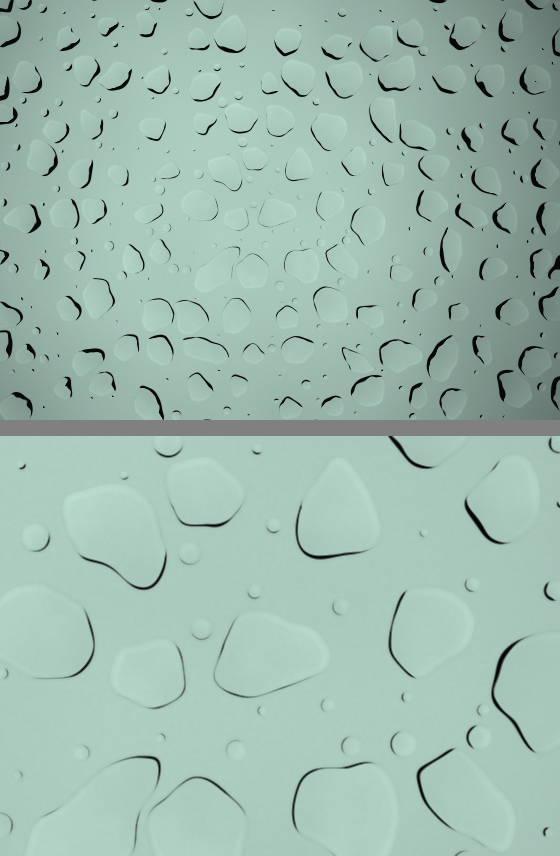
Top: the whole. Bottom: its middle third, enlarged.
Reproduce this texture procedurally as a Shadertoy shader.

```glsl
const vec3  TINT = vec3(0.845, 1.0, 0.94);      // pale sea green
const vec3  RIM_COLOR = vec3(0.022, 0.032, 0.03);
const vec2  GLOW_CENTER = vec2(0.55, 0.50);
const vec2  RIM_CENTER = vec2(0.60, 0.45);      // dark rims face this point
const float GLOW_PEAK = 0.805;
const float GLOW_FALLOFF = 0.43;
const float DROP_CELL = 0.108;
const float DROP_GAP = 0.006;
const float DOT_CELL = 0.062;
const float RIM_THIN = 0.0011;
const float RIM_THICK = 0.0105;

vec2 hash2(vec2 p) {
    vec3 q = fract(p.xyx * vec3(0.1031, 0.1030, 0.0973));
    q += dot(q, q.yzx + 33.33);
    return fract((q.xx + q.yz) * q.zy);
}

float noise(vec2 p) {
    vec2 i = floor(p), f = fract(p);
    f = f * f * (3.0 - 2.0 * f);
    return mix(mix(hash2(i).x, hash2(i + vec2(1, 0)).x, f.x),
               mix(hash2(i + vec2(0, 1)).x, hash2(i + vec2(1, 1)).x, f.x), f.y);
}

float clouds(vec2 p) {
    return 0.6 * noise(p) + 0.3 * noise(p * 2.1 + 7.0) + 0.1 * noise(p * 4.3 + 3.0);
}

float smoothMax(float a, float b, float k) {
    float h = max(k - abs(a - b), 0.0) / k;
    return max(a, b) + 0.25 * h * h * k;
}

// One rotated, stretched and tapered blob
float blob(vec2 p, vec2 id) {
    vec2 shape = hash2(id + 91.0), pose = hash2(id + 47.0);
    float angle = 6.2832 * pose.x;
    float stretch = 1.0 + 0.16 * shape.y + 0.34 * smoothstep(0.82, 1.0, pose.y);
    float radius = mix(0.023, 0.043, shape.x) * (1.0 + 0.15 * step(0.9, pose.y));
    vec2 q = mat2(cos(angle), sin(angle), -sin(angle), cos(angle)) * p;
    q = vec2(q.x * stretch, q.y / stretch);
    q.x *= 1.0 + 0.25 * (shape.y - 0.5) * clamp(q.y / radius, -2.0, 2.0);
    float a = atan(q.y, q.x);
    float wobble = 0.06 * sin(3.0 * a + 40.0 * shape.x) + 0.025 * sin(5.0 * a + 30.0 * pose.y);
    return length(q) - radius * (1.0 + wobble);
}

// Distance to the large drops, kept apart by a gap; also gives the nearest centre
float dropField(vec2 p, out vec2 center) {
    vec2 warped = p + 0.011 * (vec2(noise(p * 36.0), noise(p * 36.0 + 19.0)) - 0.5);
    vec2 cell = floor(warped / DROP_CELL);
    float first = 1.0, second = 1.0;
    center = p;
    for (int y = -1; y <= 1; y++)
    for (int x = -1; x <= 1; x++) {
        vec2 id = cell + vec2(x, y);
        vec2 offset = vec2(0.25 + 0.5 * mod(id.y, 2.0), 0.5) + 0.56 * (hash2(id + 13.0) - 0.5);
        vec2 c = (id + offset) * DROP_CELL;
        float d = blob(warped - c, id);
        if (d < first) { second = first; first = d; center = c; }
        else second = min(second, d);
    }
    return smoothMax(first, 0.5 * (first - second + DROP_GAP), 0.010);
}

// Nearest small droplet: centre in xy, radius in z
vec3 nearestDot(vec2 p) {
    vec2 cell = floor(p / DOT_CELL);
    vec3 best = vec3(9.0, 9.0, 0.0);
    for (int y = -1; y <= 1; y++)
    for (int x = -1; x <= 1; x++) {
        vec2 id = cell + vec2(x, y);
        vec2 c = (id + 0.5 + 0.8 * (hash2(id + 71.0) - 0.5)) * DOT_CELL;
        float size = hash2(id + 5.0).x;
        float radius = mix(0.003, 0.0125, size * size);
        if (length(p - c) - radius < length(p - best.xy) - best.z) best = vec3(c, radius);
    }
    return best;
}

void mainImage(out vec4 fragColor, in vec2 fragCoord) {
    float px = 1.0 / iResolution.y;
    vec2 p = fragCoord * px;

    // Soft glowing backdrop
    float away = length((p - GLOW_CENTER) * vec2(1.0, 0.85));
    float tone = GLOW_PEAK - GLOW_FALLOFF * away * away;
    tone += 0.07 * (clouds(p * 3.5) - 0.5) + 0.010 * (noise(p * 330.0) - 0.5);

    // Large drops with their outward normal
    vec2 center, unused;
    float e = 0.002;
    float d = dropField(p, center);
    vec2 slope = vec2(dropField(p + vec2(e, 0), unused), dropField(p + vec2(0, e), unused)) - d;
    float steep = max(length(slope) / e, 0.5);
    vec2 normal = slope / (e * steep);
    d /= steep;
    float size = 0.034;

    // Small droplets only on free glass
    vec3 dot3 = nearestDot(p);
    float dotDistance = length(p - dot3.xy) - dot3.z;
    if (dotDistance < d && dropField(dot3.xy, unused) > dot3.z + 0.004) {
        d = dotDistance;
        center = dot3.xy;
        size = dot3.z;
        normal = (p - center) / max(length(p - center), 1e-4);
    }

    // Refracted shading: darker toward the light, paler beyond
    vec2 toLight = RIM_CENTER - center;
    float reach = length(toLight);
    toLight /= max(reach, 1e-3);
    float inside = smoothstep(px, -px, d);
    float side = clamp(dot(p - center, toLight) / size, -1.2, 1.2);
    float strength = smoothstep(0.0, 0.6, reach);
    tone += inside * (0.012 - mix(0.012, 0.045, strength) * side + 0.02 * (noise(p * 45.0) - 0.5));
    tone -= 0.035 * smoothstep(0.0035, 0.0, abs(d)) * (0.5 + 0.5 * dot(normal, toLight));
    tone += 0.02 * smoothstep(0.004, 0.0, abs(d + 0.004)) * (0.5 - 0.5 * dot(normal, toLight));

    // Dark crescent rim, thin and broken near the middle
    float facing = smoothstep(0.05, 0.9, dot(normal, toLight) + 0.5 * (noise(p * 28.0 + 5.0) - 0.5));
    float width = mix(RIM_THIN, RIM_THICK, smoothstep(0.05, 0.85, reach));
    width *= facing * (0.35 + 1.2 * noise(p * 60.0 + 31.0)) * mix(0.4, 1.0, smoothstep(0.004, 0.03, size));
    float blur = max(px, 0.0016);
    float rim = clamp((0.5 * width - abs(d + 0.5 * width)) / blur + 0.5, 0.0, 1.0);
    rim *= min(1.0, width / blur * 1.3);

    fragColor = vec4(mix(TINT * tone, RIM_COLOR, rim), 1.0);
}
```
